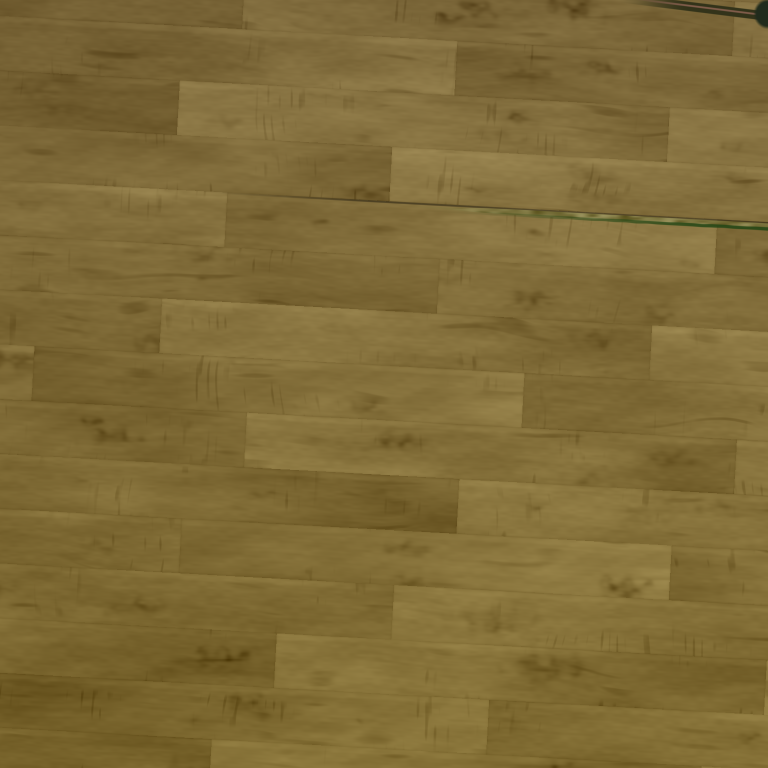
Write a WebGL 1 fragment shader that draws this texture.

```glsl
precision highp float;
// Slightly tilted oak plank floor with staggered joints, knots and a lifted seam.
uniform vec2 u_resolution;

const float ROW = 0.0713;    // plank width
const float LENGTH = 0.638;  // plank length
const float TILT = 0.055;    // slope of the rows

float hash(vec2 p) {
  return fract(sin(dot(p, vec2(127.1, 311.7))) * 4375.85);
}

float noise(vec2 p) {
  vec2 i = floor(p), f = fract(p);
  f = f * f * (3.0 - 2.0 * f);
  return mix(mix(hash(i), hash(i + vec2(1, 0)), f.x),
             mix(hash(i + vec2(0, 1)), hash(i + vec2(1, 1)), f.x), f.y);
}

float fbm(vec2 p) {
  float sum = 0.0, amp = 0.5;
  for (int i = 0; i < 4; i++) {
    sum += amp * noise(p);
    p = p * 2.03 + 11.7;
    amp *= 0.5;
  }
  return sum / 0.9375;
}

// Joint position of a row, in plank lengths: a steady stagger with three extra shifts
float stagger(float r) {
  return 0.5 + 0.4335 * r + 0.23 * step(4.0, r) + 0.306 * step(7.0, r) + 0.327 * step(12.0, r);
}

vec3 planks(vec2 p) {
  float v = (p.y - TILT * p.x) / ROW + 0.7125;
  float row = floor(v), f = v - row;
  float u = (p.x + TILT * ROW * f) / LENGTH - stagger(row);
  float t = fract(u);
  vec2 id = vec2(floor(u), row);
  vec2 local = vec2(t * LENGTH, f * ROW);
  vec2 q = local + vec2(hash(id), hash(id + 5.3)) * 19.0;

  // Board tone: contrast across the joints, plus slow cloudy patches
  float side = abs(mod(row, 3.0) - 1.0) < 0.5 ? -1.0 : 1.0;
  float tone = side * 0.075 * (0.5 - t) + 0.03 * (hash(id + 2.7) - 0.5);
  tone += 0.13 * (fbm(q * vec2(7.0, 22.0)) - 0.5);

  // Fine grain running along the board, bent by low-frequency noise
  float bend = 0.018 * noise(q * vec2(9.0, 14.0));
  tone += 0.05 * (fbm(vec2(q.x * 14.0, (q.y + bend) * 150.0)) - 0.5);
  tone += 0.022 * (noise(q * vec2(90.0, 330.0)) - 0.5);

  // Dark mineral streaks and short saw marks across the grain
  float streak = noise(vec2(q.x * 13.0, (q.y + bend * 1.6) * 120.0));
  tone -= 0.065 * smoothstep(0.72, 0.95, streak) * smoothstep(0.48, 0.7, noise(q * vec2(11.0, 30.0) + 4.0));
  float saw = noise(vec2((q.x + bend) * 190.0, q.y * 32.0));
  tone -= 0.06 * smoothstep(0.7, 0.95, saw) * smoothstep(0.62, 0.85, noise(q * vec2(14.0, 25.0) + 8.0));

  // Smudged knots
  for (int i = 0; i < 4; i++) {
    vec2 seed = id + float(i) * 3.17;
    vec2 center = vec2(hash(seed + 0.6) * LENGTH, (0.1 + 0.8 * hash(seed + 1.9)) * ROW);
    vec2 d = (local - center) / (vec2(0.024, 0.009) * (0.35 + hash(seed + 4.4)));
    d += 1.6 * (vec2(noise(q * 70.0), noise(q * 70.0 + 31.0)) - 0.5);
    tone -= 0.1 * hash(seed + 7.1) * exp(-dot(d, d)) * (0.5 + noise(q * vec2(100.0, 220.0)));
  }

  // Thin seams with a faint bevel highlight below
  float edge = min(f, 1.0 - f) * ROW;
  float joint = min(t, 1.0 - t) * LENGTH;
  tone -= 0.045 * exp(-edge * 900.0) * (0.3 + noise(vec2(p.x * 12.0, row)));
  tone -= 0.03 * exp(-joint * 900.0);
  tone += 0.02 * smoothstep(0.006, 0.002, abs(f * ROW - 0.004));

  // Light: dim at the left and top, more golden toward the bottom
  tone += 0.035 * smoothstep(0.0, 0.45, p.x) - 0.02;
  tone -= 0.02 * smoothstep(0.25, 0.0, p.y);
  vec3 wood = mix(vec3(0.5, 0.42, 0.238), vec3(0.5, 0.42, 0.195), p.y);
  return wood + tone * vec3(1.0, 1.0, 0.85);
}

// Soft band: 1 within half-width w of zero
float band(float d, float w) {
  return 1.0 - smoothstep(w - 0.001, w + 0.001, abs(d));
}

void main() {
  vec2 p = gl_FragCoord.xy / u_resolution;
  p.y = 1.0 - p.y;

  // Four samples per pixel smooth the board edges
  vec3 color = vec3(0.0);
  for (int i = 0; i < 4; i++) {
    vec2 offset = vec2(mod(float(i), 2.0), floor(float(i) * 0.5)) * 0.5 - 0.25;
    color += 0.25 * planks(p + offset / u_resolution);
  }

  // Lifted seam: shadow, frayed pale core and green gap
  float d = p.y - TILT * p.x - 0.2344;
  float open = smoothstep(0.5, 0.68, p.x);
  float fray = noise(p * vec2(70.0, 260.0));
  color *= 1.0 - 0.4 * smoothstep(0.25, 0.5, p.x) * band(d - 0.001, 0.0012);
  color = mix(color, vec3(0.6, 0.57, 0.36) - 0.25 * fray, open * band(d - 0.005, 0.0035 * open));
  float gap = smoothstep(0.54, 0.95, p.x) * band(d - 0.0092 + 0.001 * fray, 0.002);
  color = mix(color, vec3(0.13, 0.27, 0.08), 0.85 * gap);

  // Raised strip in the upper right corner
  float lift = p.y - 0.125 * (p.x - 0.83);
  float reach = smoothstep(0.8, 0.9, p.x);
  color = mix(color, vec3(0.2, 0.2, 0.1), reach * band(lift, 0.006));
  color = mix(color, vec3(0.5, 0.36, 0.29), reach * band(lift + 0.001, 0.0012));
  float corner = length((p - vec2(1.0, 0.018)) / vec2(0.018, 0.019));
  color = mix(color, vec3(0.13, 0.17, 0.11), smoothstep(1.1, 0.8, corner));

  gl_FragColor = vec4(clamp(color, 0.0, 1.0), 1.0);
}
```
